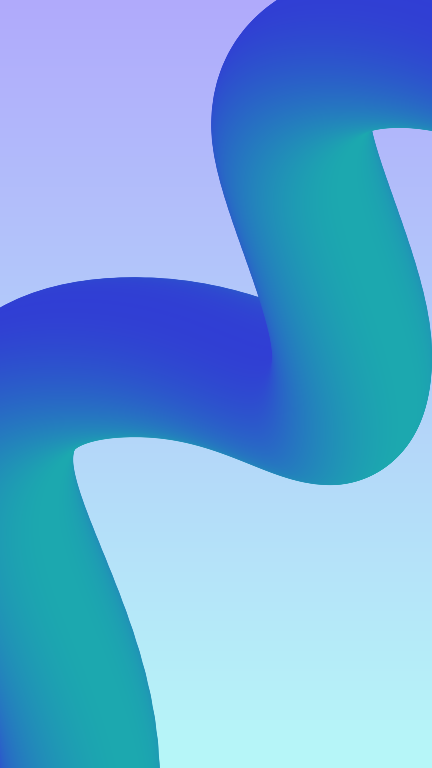
Write a Shadertoy shader that draws this background.

```glsl
// A thick winding ribbon, swept by a two-tone disc, over a soft vertical gradient.

#define RADIUS 0.185
#define STEPS 20
#define SKY_TOP vec3(0.690, 0.665, 0.985)
#define SKY_BOTTOM vec3(0.715, 0.970, 0.972)
#define DISC_BLUE vec3(0.190, 0.245, 0.830)
#define DISC_TEAL vec3(0.108, 0.660, 0.685)
#define SHADE_DIR vec2(0.7071, -0.7071)

vec2 bezier(vec2 a, vec2 b, vec2 c, vec2 d, float t) {
    float s = 1.0 - t;
    return s * s * s * a + 3.0 * s * s * t * b + 3.0 * s * t * t * c + t * t * t * d;
}

// Colour of the disc at an offset from its centre, in radii
vec3 discColor(vec2 offset) {
    float shade = 0.5 + 0.5 * dot(offset, SHADE_DIR);
    return mix(DISC_BLUE, DISC_TEAL, clamp(shade, 0.0, 1.0));
}

// Sweep the disc from start to end; the last disc over p stays visible
vec3 sweepDisc(vec3 color, vec2 p, vec2 start, vec2 end, float pixel) {
    vec2 path = end - start;
    vec2 rel = p - start;
    float len2 = dot(path, path);
    float along = dot(rel, path);

    // Coverage of the capsule formed by the sweep
    float nearest = clamp(along / len2, 0.0, 1.0);
    float dist = length(rel - path * nearest) - RADIUS;
    float cover = 1.0 - smoothstep(-0.6 * pixel, 0.6 * pixel, dist);

    // Moment when the trailing rim passes over p
    float root = along * along - len2 * (dot(rel, rel) - RADIUS * RADIUS);
    float leave = clamp((along + sqrt(max(root, 0.0))) / len2, 0.0, 1.0);
    return mix(color, discColor((rel - path * leave) / RADIUS), cover);
}

vec3 sweepCurve(vec3 color, vec2 p, vec2 a, vec2 b, vec2 c, vec2 d, float pixel) {
    vec2 previous = a;
    for (int i = 1; i <= STEPS; i++) {
        vec2 current = bezier(a, b, c, d, float(i) / float(STEPS));
        color = sweepDisc(color, p, previous, current, pixel);
        previous = current;
    }
    return color;
}

void mainImage(out vec4 fragColor, in vec2 fragCoord) {
    // Canvas width is one unit
    float pixel = 1.0 / iResolution.x;
    vec2 p = fragCoord * pixel;
    vec3 color = mix(SKY_BOTTOM, SKY_TOP, fragCoord.y / iResolution.y);

    // Joints of the ribbon's centre line, from bottom left to top right
    vec2 foot = vec2(0.185, -0.051);
    vec2 lowBend = vec2(-0.016, 0.713);
    vec2 crest = vec2(0.3125, 0.951);
    vec2 trough = vec2(0.764, 0.840);
    vec2 rise = vec2(0.815, 0.956);
    vec2 highBend = vec2(0.674, 1.488);
    vec2 summit = vec2(0.926, 1.667);
    vec2 tail = vec2(1.204, 1.604);

    // Curves between the joints, each laid over the one before
    color = sweepCurve(color, p, foot, vec2(0.194, 0.262), vec2(-0.016, 0.528), lowBend, pixel);
    color = sweepCurve(color, p, lowBend, vec2(-0.016, 0.887), vec2(0.127, 0.951), crest, pixel);
    color = sweepCurve(color, p, crest, vec2(0.544, 0.951), vec2(0.683, 0.840), trough, pixel);
    color = sweepCurve(color, p, trough, vec2(0.799, 0.840), vec2(0.815, 0.887), rise, pixel);
    color = sweepCurve(color, p, rise, vec2(0.815, 1.106), vec2(0.674, 1.373), highBend, pixel);
    color = sweepCurve(color, p, highBend, vec2(0.674, 1.611), vec2(0.775, 1.667), summit, pixel);
    color = sweepCurve(color, p, summit, vec2(1.019, 1.667), vec2(1.134, 1.639), tail, pixel);

    fragColor = vec4(color, 1.0);
}
```
